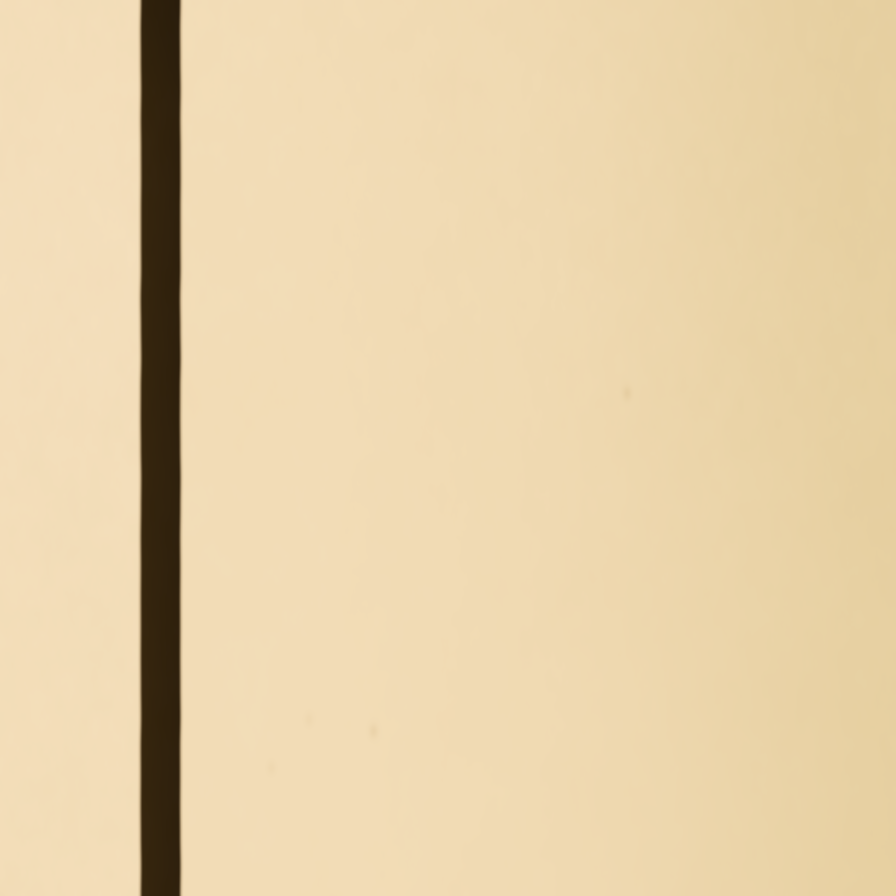
Reproduce this texture procedurally as a Shadertoy shader.

```glsl
// A warm cream painted panel split by one dark vertical groove near the left.
// Smooth gradients shade the panel toward the right, value noise adds a faint
// mottled grain, and soft-edged bands build the groove and its worn rims.

#define GROOVE_LEFT 0.1575
#define GROOVE_RIGHT 0.2010
#define EDGE_SOFT 0.0022
#define RIM_WIDTH 0.0045
#define GRAIN 0.010
#define MOTTLE 0.008
#define SPECK_DEPTH 0.035
#define CREAM vec3(0.949, 0.863, 0.714)
#define SHADE vec3(0.902, 0.812, 0.628)
#define GROOVE_DARK vec3(0.195, 0.135, 0.050)
#define RIM_TONE vec3(0.70, 0.59, 0.42)

float hash(vec2 p) {
    vec3 q = fract(vec3(p.xyx) * 0.1031);
    q += dot(q, q.yzx + 33.33);
    return fract((q.x + q.y) * q.z);
}

float valueNoise(vec2 p) {
    vec2 cell = floor(p), f = fract(p);
    f = f * f * (3.0 - 2.0 * f);
    return mix(mix(hash(cell), hash(cell + vec2(1, 0)), f.x),
               mix(hash(cell + vec2(0, 1)), hash(cell + vec2(1, 1)), f.x), f.y);
}

float fbm(vec2 p) {
    float sum = 0.0, amp = 0.5;
    for (int i = 0; i < 4; i++) {
        sum += amp * (valueNoise(p) - 0.5);
        p = p * 2.03 + 17.0;
        amp *= 0.5;
    }
    return sum;
}

// Broad light falloff: darker to the right, a little more so at the top.
vec3 panelColor(vec2 uv) {
    float slant = uv.x + 0.05 * (uv.y - 0.5);
    float falloff = 0.30 * smoothstep(0.30, 0.75, slant)
                  + 0.70 * smoothstep(0.60, 1.04, slant);
    vec3 color = mix(CREAM, SHADE, falloff);
    // Slightly paler strip left of the groove, brightest in its upper half.
    float strip = 1.0 - smoothstep(GROOVE_LEFT, GROOVE_RIGHT, uv.x);
    float upper = exp(-pow((uv.y - 0.68) / 0.30, 2.0));
    return color + strip * vec3(0.003, 0.005, 0.012) * (0.4 + upper);
}

// Faint stains, each stretched a little along the vertical.
float specks(vec2 uv) {
    vec2 spots[4] = vec2[4](vec2(0.700, 0.561), vec2(0.417, 0.184),
                            vec2(0.345, 0.197), vec2(0.303, 0.143));
    float sum = 0.0;
    for (int i = 0; i < 4; i++) {
        vec2 d = (uv - spots[i]) / vec2(0.005, 0.008);
        sum += exp(-dot(d, d)) * (i < 2 ? 1.0 : 0.5);
    }
    return sum;
}

void mainImage(out vec4 fragColor, in vec2 fragCoord) {
    vec2 uv = fragCoord / iResolution.xy;
    vec3 color = panelColor(uv);

    // Mottled paint, stronger on the strip and toward the upper right.
    float strip = 1.0 - step(GROOVE_LEFT, uv.x);
    float roughness = 0.35 + 0.65 * max(strip, smoothstep(0.3, 1.2, uv.x * 0.6 + uv.y * 0.8));
    color += MOTTLE * fbm(uv * vec2(14.0, 9.0)) * vec3(0.6, 0.9, 1.3);
    color += GRAIN * roughness * fbm(uv * vec2(75.0, 42.0)) * vec3(0.8, 1.0, 1.4);
    color -= SPECK_DEPTH * specks(uv) * vec3(0.8, 1.0, 1.3);

    // Signed distance to the groove, with a tiny waver along its length.
    float waver = 0.0007 * (valueNoise(vec2(uv.y * 30.0, 4.0)) - 0.5);
    float x = uv.x + waver;
    float dist = max(GROOVE_LEFT - x, x - GROOVE_RIGHT);
    float soft = max(EDGE_SOFT, 0.75 / iResolution.x);

    // Worn rims just outside the groove.
    float rim = 1.0 - smoothstep(0.0, RIM_WIDTH, dist);
    color = mix(color, RIM_TONE, 0.55 * rim);

    // Groove interior, slightly browner on its left wall.
    float across = clamp((x - GROOVE_LEFT) / (GROOVE_RIGHT - GROOVE_LEFT), 0.0, 1.0);
    vec3 inside = GROOVE_DARK + vec3(0.030, 0.022, 0.004) * (0.5 - across);
    inside *= 1.0 - 0.10 * smoothstep(0.85, 1.0, uv.y);
    inside += 0.010 * fbm(uv * vec2(60.0, 25.0));
    color = mix(color, inside, 1.0 - smoothstep(-soft, soft, dist));

    fragColor = vec4(clamp(color, 0.0, 1.0), 1.0);
}
```
